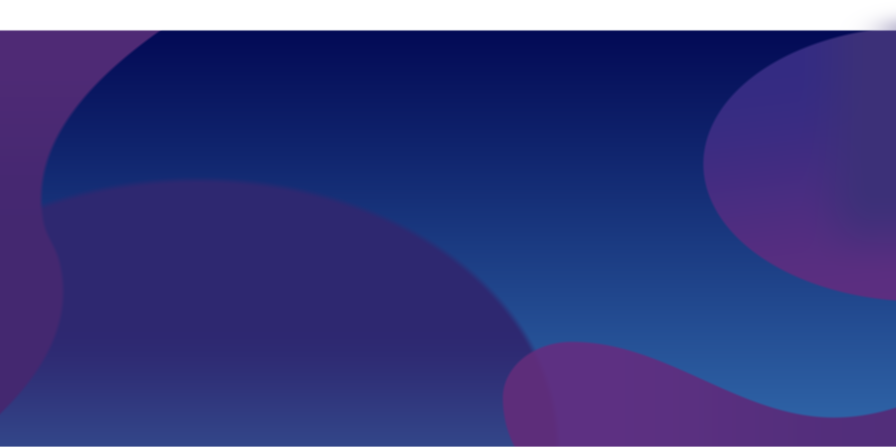
A Shadertoy shader for this background:

```glsl
// Soft overlapping purple blobs on a deep blue vertical gradient, framed by a
// white band above. Each blob is an ellipse, parabola or cosine edge turned
// into a soft mask; lengths are in canvas heights, with y pointing up.

const float PI = 3.14159265;

// Frame
const float BAND_TOP = 0.932;
const float BAND_BOTTOM = 0.003;
const vec3 WHITE = vec3(1.0);

// Sky
const vec3 SKY_HIGH = vec3(0.01, 0.035, 0.33);
const vec3 SKY_LOW = vec3(0.18, 0.385, 0.65);

// Large dome
const vec2 DOME_CENTER = vec2(0.443, 0.003);
const vec2 DOME_RADII = vec2(0.802, 0.596);
const vec3 DOME_COLOR = vec3(0.18, 0.155, 0.44);
const vec3 DOME_BASE = vec3(0.20, 0.29, 0.55);

// Left curtain: a notch above a bulge, both parabolas x(y)
const vec2 NOTCH = vec2(0.092, 0.557);
const vec2 BULGE = vec2(0.141, 0.349);
const float CURTAIN_BEND = 1.89;
const vec3 CURTAIN_HIGH = vec3(0.31, 0.165, 0.46);
const vec3 CURTAIN_LOW = vec3(0.265, 0.155, 0.44);

// Right oval
const vec2 OVAL_CENTER = vec2(2.057, 0.634);
const vec2 OVAL_RADII = vec2(0.487, 0.307);
const vec3 OVAL_HIGH = vec3(0.205, 0.17, 0.51);
const vec3 OVAL_LOW = vec3(0.36, 0.18, 0.50);
const vec3 OVAL_SHADE = vec3(0.235, 0.19, 0.47);

// Bottom wave: rounded nose followed by a cosine crest and trough
const vec2 NOSE_CENTER = vec2(1.276, 0.112);
const vec2 NOSE_RADII = vec2(0.1536, 0.125);
const float NOSE_DEPTH = 0.195;
const float WAVE_MID = 0.1525;
const float WAVE_HEIGHT = 0.0845;
const float WAVE_HALF_LENGTH = 0.586;
const vec3 WAVE_LEFT = vec3(0.365, 0.19, 0.51);
const vec3 WAVE_RIGHT = vec3(0.32, 0.18, 0.48);

// Soft mask: 1 inside (negative distance), 0 outside
float coverage(float dist, float softness) {
    float w = max(softness, 0.75 / iResolution.y);
    return 1.0 - smoothstep(-w, w, dist);
}

// Approximate signed distance to an ellipse around the origin
float ellipseDistance(vec2 q, vec2 radii) {
    float k = length(q / radii);
    return (k - 1.0) * k / max(length(q / (radii * radii)), 1e-4);
}

float curtainDistance(vec2 p) {
    float notchX = NOTCH.x + CURTAIN_BEND * pow(abs(p.y - NOTCH.y), 2.0);
    float bulgeX = BULGE.x - CURTAIN_BEND * pow(abs(p.y - BULGE.y), 2.0);
    float edge = mix(bulgeX, notchX, smoothstep(0.414, 0.518, p.y));
    return 0.8 * (p.x - edge);
}

float waveDistance(vec2 p) {
    vec2 q = p - NOSE_CENTER;
    vec2 radii = vec2(NOSE_RADII.x, q.y > 0.0 ? NOSE_RADII.y : NOSE_DEPTH);
    float crest = WAVE_MID + WAVE_HEIGHT * cos(PI * q.x / WAVE_HALF_LENGTH);
    return q.x < 0.0 ? ellipseDistance(q, radii) : p.y - crest;
}

void mainImage(out vec4 fragColor, in vec2 fragCoord) {
    vec2 p = fragCoord / iResolution.y;

    // Sky
    vec3 color = mix(SKY_LOW, SKY_HIGH, smoothstep(-0.1, 1.08, p.y) * 0.15
                     + 0.85 * clamp((p.y - 0.07) / (BAND_TOP - 0.07), 0.0, 1.0));

    // Dome, fading to a lighter blue at its foot
    float dome = coverage(ellipseDistance(p - DOME_CENTER, DOME_RADII), 0.010);
    vec3 domeColor = mix(DOME_BASE, DOME_COLOR, smoothstep(-0.08, 0.28, p.y));
    color = mix(color, domeColor, dome);

    // Left curtain
    vec3 curtainColor = mix(CURTAIN_LOW, CURTAIN_HIGH, smoothstep(0.45, 0.93, p.y));
    color = mix(color, curtainColor, coverage(curtainDistance(p), 0.005));

    // Right oval with a blurred shade toward its middle
    vec2 fromOval = p - OVAL_CENTER;
    vec3 ovalColor = mix(OVAL_LOW, OVAL_HIGH, smoothstep(0.32, 0.88, p.y + 0.12 * (2.0 - p.x)));
    float shade = smoothstep(1.78, 1.95, p.x) * smoothstep(0.38, 0.58, p.y);
    ovalColor = mix(ovalColor, OVAL_SHADE, shade);
    color = mix(color, ovalColor, coverage(ellipseDistance(fromOval, OVAL_RADII), 0.004));

    // Bottom wave, slightly tinted where it crosses the dome
    vec3 waveColor = mix(WAVE_LEFT, WAVE_RIGHT, smoothstep(1.3, 2.0, p.x));
    waveColor -= vec3(0.0, 0.015, 0.03) * dome;
    color = mix(color, waveColor, coverage(waveDistance(p), 0.004));

    // White frame with a faint oval glow in the upper corner
    vec2 fromGlow = (p - vec2(2.03, BAND_TOP)) / vec2(0.07, 0.03);
    vec3 frame = mix(WHITE, OVAL_SHADE, 0.35 * exp(-dot(fromGlow, fromGlow)));
    float inside = coverage(p.y - BAND_TOP, 0.003) * coverage(BAND_BOTTOM - p.y, 0.002);
    fragColor = vec4(mix(frame, color, inside), 1.0);
}
```
